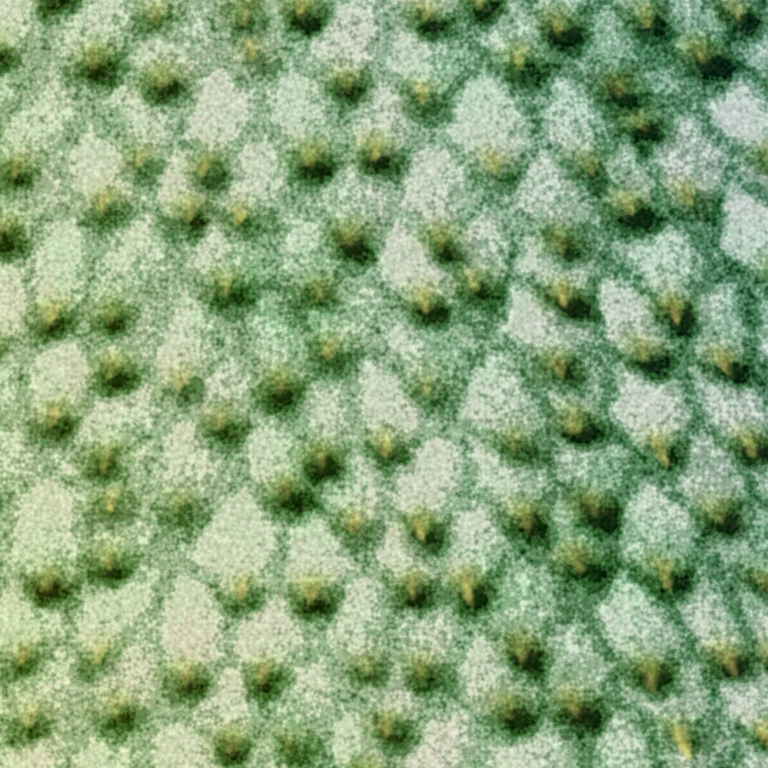
Give the GLSL for this texture, as a Shadertoy shader.

```glsl
#define COLS 8.6
#define ROWS 10.6
#define JITTER 0.66
#define GRAIN 135.0
#define LEAN 0.35
#define PALE vec3(0.77, 0.83, 0.73)
#define SAGE vec3(0.58, 0.69, 0.56)
#define OLIVE vec3(0.56, 0.64, 0.28)
#define GREEN vec3(0.35, 0.51, 0.34)
#define DEEP vec3(0.18, 0.34, 0.15)
#define DARK vec3(0.05, 0.13, 0.03)
#define STRAW vec3(0.82, 0.79, 0.43)

vec2 hash2(vec2 p) {
    vec3 q = fract(p.xyx * vec3(0.1031, 0.1030, 0.0973));
    q += dot(q, q.yzx + 33.33);
    return fract((q.xx + q.yz) * q.zy);
}

// Distance to the nearest scattered point
float cellular(vec2 p) {
    vec2 cell = floor(p);
    float nearest = 2.0;
    for (int y = -1; y <= 1; y++)
    for (int x = -1; x <= 1; x++) {
        vec2 id = cell + vec2(x, y);
        nearest = min(nearest, length(id + hash2(id) - p));
    }
    return nearest;
}

// Smooth layered waves, about -1 to 1
float waves(vec2 p) {
    float sum = 0.0, amp = 0.5;
    for (int i = 0; i < 4; i++) {
        sum += amp * sin(p.x + 1.7 * sin(p.y)) * cos(p.y + 1.3 * sin(p.x * 0.8));
        p = mat2(1.3, 1.1, -1.1, 1.3) * p + 2.4;
        amp *= 0.6;
    }
    return sum;
}

vec3 ramp(float tone) {
    vec3 col = mix(DARK, DEEP, smoothstep(0.0, 0.2, tone));
    col = mix(col, GREEN, smoothstep(0.2, 0.4, tone));
    col = mix(col, SAGE, smoothstep(0.4, 0.6, tone));
    return mix(col, PALE, smoothstep(0.6, 0.8, tone));
}

void mainImage(out vec4 fragColor, in vec2 fragCoord) {
    vec2 uv = fragCoord / iResolution.xy;
    // Opposed cell layers give both light and dark flecks
    float fine = cellular(uv * GRAIN + 19.0) - cellular(uv.yx * GRAIN * 1.1);
    float coarse = cellular(uv * GRAIN * 0.4 + 7.0) - cellular(uv.yx * GRAIN * 0.5 + 3.0);
    float patches = waves(uv * 9.0 + 1.0);

    // Ragged outlines
    vec2 ragged = 0.005 * vec2(waves(uv * 60.0), waves(uv.yx * 60.0 + 4.0));
    vec2 grid = (uv + ragged) * vec2(COLS, ROWS);
    float lean = LEAN * (2.0 * uv.x - 0.9);
    float lowerRight = smoothstep(0.35, 0.9, uv.x) * (1.0 - smoothstep(0.25, 0.7, uv.y));

    float first = 9.0, second = 9.0;
    float shadow = 0.0, halo = 0.0, spine = 0.0, variety = 0.0;
    vec2 body = vec2(0.0);
    for (int y = -2; y <= 2; y++)
    for (int x = -2; x <= 2; x++) {
        float row = floor(grid.y) + float(y);
        float stagger = 0.5 * mod(row, 2.0);
        vec2 id = vec2(floor(grid.x - stagger) + float(x), row);
        vec2 rnd = hash2(id + 31.0), kind = hash2(id + 87.0);
        vec2 tip = id + vec2(stagger + 0.5, 0.5) + JITTER * (rnd - 0.5);
        vec2 d = (grid - tip) * vec2(1.0, COLS / ROWS);
        d.x += lean * d.y;

        // Teardrop scale rising above its tip
        vec2 c = d - vec2(0.0, 0.38);
        float taper = 1.0 + 0.8 * (1.0 - smoothstep(-0.5, 0.1, c.y));
        float dist = length(c * vec2(taper, 0.85));
        if (dist < first) {
            second = first;
            first = dist;
            body = c;
            variety = kind.x;
        } else second = min(second, dist);

        // Hollow under the tip, mossy halo and tapered spine
        float strength = 0.5 + 0.5 * kind.y;
        vec2 s = (d - vec2(0.04, -0.07)) / vec2(0.26, 0.18);
        shadow = max(shadow, strength * exp(-dot(s, s)));
        vec2 h = (d - vec2(-0.03, 0.07)) / vec2(0.24, 0.2);
        halo = max(halo, strength * exp(-dot(h, h)));
        float reach = 0.04 + 0.24 * kind.x * lowerRight;
        float width = 0.02 + 0.4 * max(d.y + reach, 0.0);
        float cone = 1.0 - smoothstep(0.2 * width, width + 0.05, abs(d.x + 0.03));
        cone *= smoothstep(-reach - 0.05, -reach + 0.05, d.y);
        cone *= 1.0 - smoothstep(0.02, 0.27, d.y);
        spine = max(spine, cone * (0.4 + 0.6 * kind.x));
    }

    // Domed scales lit from the upper left, with creases between
    float dome = smoothstep(0.0, 0.42, second - first);
    float fibre = sin(22.0 * atan(body.x, body.y + 0.5) + 4.0 * patches);
    float tone = 0.53 + 0.2 * dome + 0.12 * patches;
    tone += dome * (0.22 * (body.y - body.x) + 0.12 * (variety - 0.5) + 0.025 * fibre);
    tone += 0.12 * fine + 0.14 * coarse;
    tone += 0.16 * (0.5 - uv.x) - 0.1 * smoothstep(0.5, 0.9, uv.x) * (1.0 - dome);
    tone -= 0.68 * shadow;

    vec3 col = ramp(tone);
    // Warm lower left, cool right
    col += vec3(0.04, 0.02, -0.06) * (1.0 - uv.x - 0.6 * uv.y);
    col += vec3(-0.03, 0.0, 0.01) * uv.x;
    col += vec3(0.05, -0.02, 0.02) * dome * patches;

    float moss = 0.75 * halo * (1.0 - 0.6 * shadow);
    col = mix(col, OLIVE * (0.65 + 0.55 * tone), moss);
    col = mix(col, STRAW * (0.9 + 0.25 * coarse), 0.8 * spine);
    // Speckle over everything, with a slight shift of hue
    col += (0.13 * fine + 0.05 * coarse) * (1.0 - 0.6 * shadow);
    col += vec3(0.03, -0.01, 0.02) * waves(uv * 140.0);
    fragColor = vec4(clamp(col, 0.0, 1.0), 1.0);
}
```
